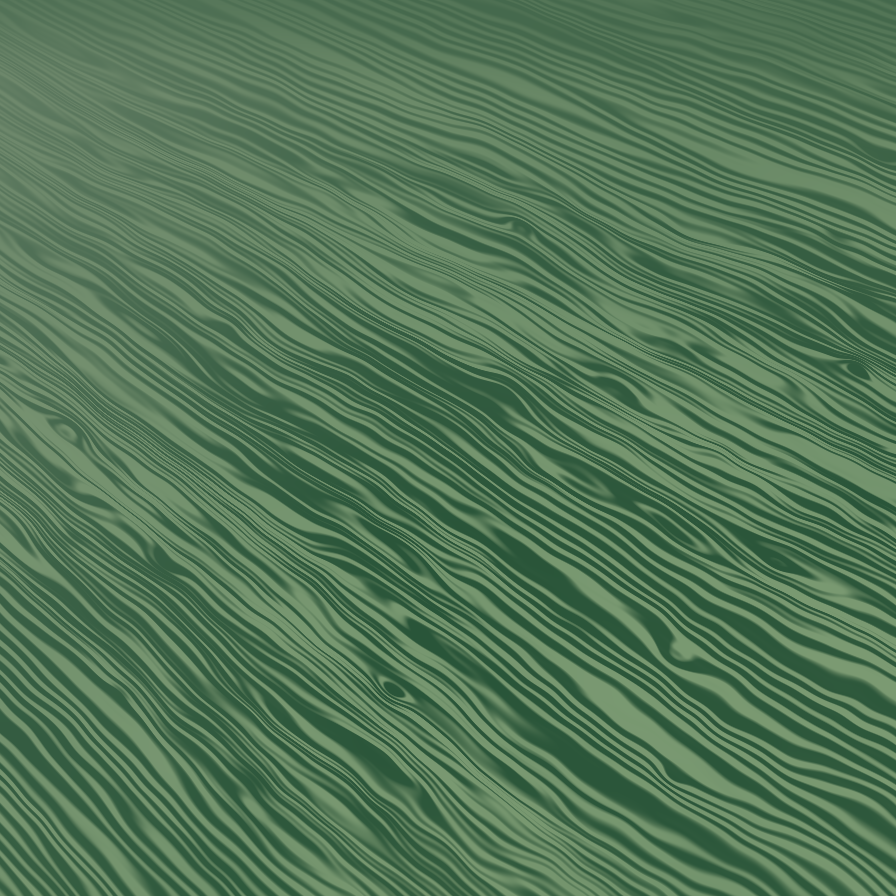
Give the GLSL for this texture, as a three.js fragment shader.

```glsl
// Green streaked grain on a receding surface, sharp in the middle and hazy far off.
// Streaks follow rays from a distant vanishing point; noise bends their phase
// so they wave, fork and taper, and scattered knots disturb them locally.
varying vec2 vUv;

const vec2 VANISHING = vec2(-1.5, 1.75);
const float STREAK_FREQ = 76.0;      // streaks per unit of log ray slope
const float FORKING = 2.0;           // phase bend that merges and splits streaks
const float FINE_SHARE = 0.55;       // strength of the thin secondary lines
const float SHARP_EDGE = 0.6;
const float BLURRED_EDGE = 1.15;
const int KNOTS = 22;
const float KNOT_SIZE = 0.016;
const vec3 DARK = vec3(0.165, 0.335, 0.225);
const vec3 MIDDLE = vec3(0.30, 0.445, 0.315);
const vec3 LIGHT = vec3(0.47, 0.595, 0.44);
const vec3 HAZE_LEFT = vec3(0.43, 0.52, 0.425);
const vec3 HAZE_RIGHT = vec3(0.34, 0.46, 0.35);
const vec3 FAR_EDGE = vec3(0.27, 0.41, 0.30);
const float TAU = 6.2831853;

float hash(vec2 p) {
  return fract(sin(dot(p, vec2(127.1, 311.7))) * 43758.5453);
}

// Smooth value noise in 0..1
float noise(vec2 p) {
  vec2 cell = floor(p);
  vec2 f = fract(p);
  f = f * f * (3.0 - 2.0 * f);
  float low = mix(hash(cell), hash(cell + vec2(1.0, 0.0)), f.x);
  float high = mix(hash(cell + vec2(0.0, 1.0)), hash(cell + vec2(1.0, 1.0)), f.x);
  return mix(low, high, f.y);
}

// Sum of small knots: x bends the streaks, y darkens them
vec2 knots(vec2 p) {
  vec2 sum = vec2(0.0);
  for (int i = 0; i < KNOTS; i++) {
    float id = float(i) + 1.0;
    vec2 centre = vec2(hash(vec2(id, 3.1)), 0.85 * hash(vec2(id, 7.7)));
    float size = KNOT_SIZE * mix(0.4, 1.2, hash(vec2(id, 5.3)));
    vec2 d = (p - centre) / size;
    d = vec2(0.84 * d.x - 0.54 * d.y, 0.54 * d.x + 0.84 * d.y);
    d.x *= 0.55;
    float bump = exp(-dot(d, d));
    sum += bump * vec2(hash(vec2(id, 9.2)) - 0.5, 0.6);
  }
  return sum;
}

// Signed streak height, about -1..1; across and along follow the rays
float streaks(float across, float along, float bend) {
  float fork = noise(vec2(across * 32.0, along * 4.0)) - 0.5;
  float twist = noise(vec2(across * 70.0 + 9.0, along * 8.0)) - 0.5;
  float phase = STREAK_FREQ * across + FORKING * fork + 0.6 * twist + bend;
  float broad = sin(TAU * phase);
  float fine = sin(TAU * (1.83 * phase + 1.5 * twist));
  float patch_ = smoothstep(0.35, 0.7, noise(vec2(across * 11.0 + 4.0, along * 3.0)));
  float taper = noise(vec2(across * 120.0, along * 9.0 + 5.0)) - 0.5;
  float bands = noise(vec2(across * 17.0 + 30.0, along * 2.2)) - 0.5;
  return mix(broad, fine, FINE_SHARE * patch_) + 1.1 * taper + 0.9 * bands;
}

void main() {
  vec2 p = vUv;

  // Ray coordinates on the receding surface
  vec2 ray = vec2(p.x - VANISHING.x, VANISHING.y - p.y);
  float along = length(ray);
  float across = log(ray.x / ray.y);
  across += 0.016 * (noise(p * 7.0) - 0.5) + 0.005 * (noise(p * 26.0) - 0.5);

  // Focus falls off toward the far edge and the near corner
  float blur = smoothstep(0.55, 1.0, p.y + 0.12 * (0.5 - p.x));
  blur = max(blur, 0.6 * smoothstep(0.2, 0.0, p.y));

  // Streak tone
  vec2 knot = knots(p);
  float height = streaks(across, along, 2.2 * knot.x) - knot.y;
  float edge = mix(SHARP_EDGE, BLURRED_EDGE, blur);
  float tone = smoothstep(-edge, edge, height + 0.02);
  float fiber = noise(vec2(across * 210.0, along * 16.0)) - 0.5;
  tone = clamp(tone + 0.22 * fiber * (1.0 - blur), 0.0, 1.0);
  tone = mix(tone, 0.5, 0.35 * blur);
  vec3 color = mix(DARK, MIDDLE, smoothstep(0.0, 0.55, tone));
  color = mix(color, LIGHT, smoothstep(0.4, 1.0, tone));

  // Soft variation in tint and brightness
  float cloud = noise(p * 4.0 + 11.0) - 0.5;
  color += cloud * vec3(0.035, 0.025, 0.02);

  // Pale sheen at the left and top, then a darker far edge
  float haze = clamp(0.8 * (p.y - 0.4), 0.0, 0.38);
  haze += 0.32 * (1.0 - smoothstep(0.0, 0.5, p.x)) * smoothstep(-0.3, 0.6, p.y);
  vec3 hazeColor = mix(HAZE_LEFT, HAZE_RIGHT, smoothstep(0.1, 1.0, p.x));
  color = mix(color, hazeColor, haze);
  float far = smoothstep(0.9, 1.03, p.y + 0.05 * p.x);
  color = mix(color, FAR_EDGE, 0.6 * far);

  gl_FragColor = vec4(color, 1.0);
}
```
